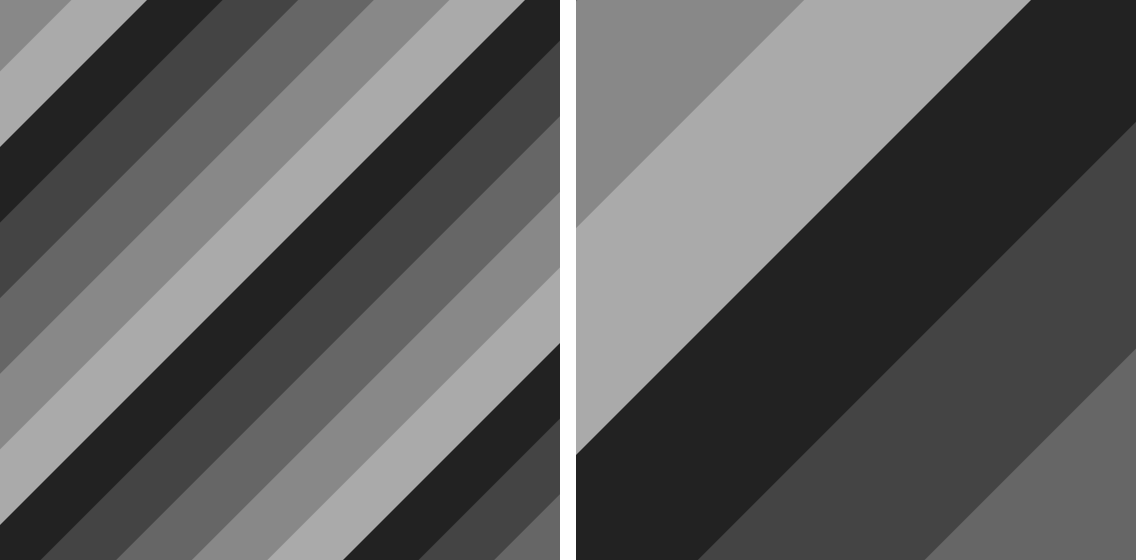
Left, the full canvas; right, a detail of the centre.
Give the GLSL for this pattern, as a three.js fragment shader.

```glsl
// Diagonal stripes rising to the right, in five flat greys that repeat.
// A coordinate running from the top left to the bottom right corner is cut
// into equal bands; each band's index sets its grey, and edges are smoothed.

varying vec2 vUv;

const float BAND_WIDTH = 0.135;       // measured along a canvas side
const float DARK_START = 0.9375;      // where one darkest band begins on the top side
const float SHADE_COUNT = 5.0;
const float SHADE_STEP = 2.0 / 15.0;  // darkest grey, and the rise per band

// Grey of a band, climbing from dark to light and then starting over
float bandShade(float index) {
  return SHADE_STEP * (1.0 + mod(index, SHADE_COUNT));
}

void main() {
  // Position across the stripes, counted in bands
  float diagonal = vUv.x + 1.0 - vUv.y;
  float band = (diagonal - DARK_START) / BAND_WIDTH;

  // Blend the two bands that meet at the nearest edge
  float edge = floor(band + 0.5);
  float halfBlur = max(0.5 * fwidth(band), 1e-5);
  float blend = smoothstep(-halfBlur, halfBlur, band - edge);
  float shade = mix(bandShade(edge - 1.0), bandShade(edge), blend);

  gl_FragColor = vec4(vec3(shade), 1.0);
}
```
